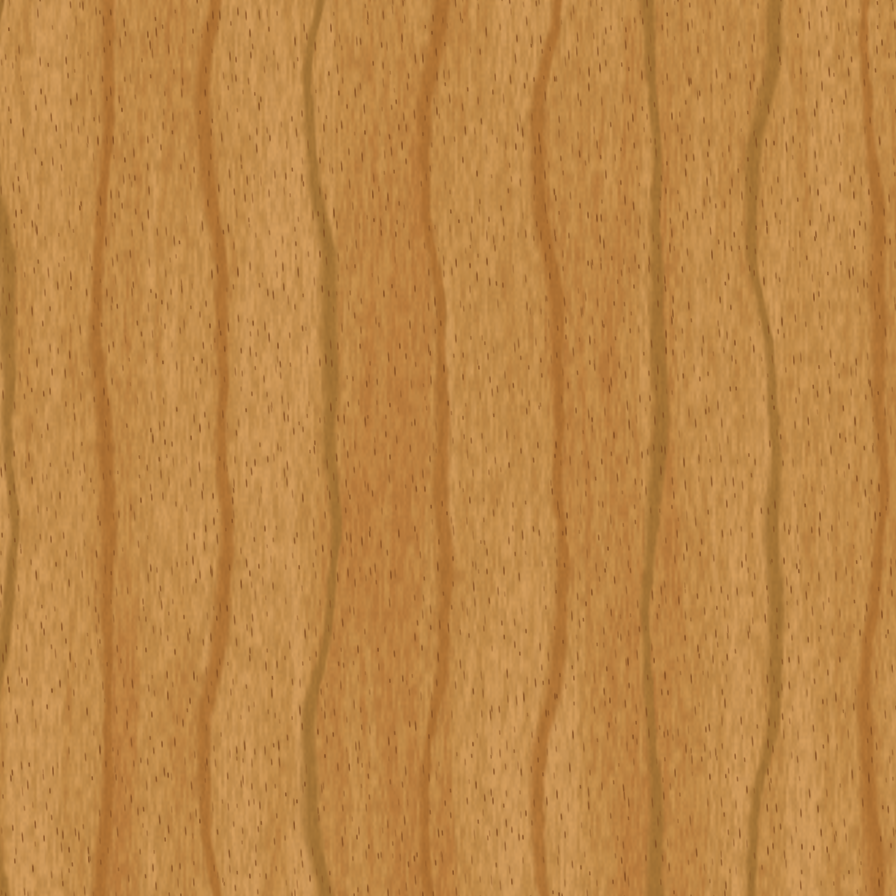
Write a WebGL 1 fragment shader that draws this texture.

```glsl
precision highp float;
// Draws a pale beech board with wavering upright veins, fine fibres and short dark pores.
uniform vec2 u_resolution;

#define BASE vec3(0.75, 0.54, 0.28)
#define LIGHT vec3(0.79, 0.58, 0.33)
#define SHADE vec3(0.73, 0.495, 0.245)
#define OLIVE_VEIN vec3(0.62, 0.435, 0.195)
#define RED_VEIN vec3(0.66, 0.42, 0.18)
#define PORE_COLOR vec3(0.50, 0.29, 0.12)
#define VEIN_SPACING 0.122
#define VEIN_WIDTH 0.0115
#define WAVER 0.024
#define PORE_GRID vec2(100.0, 44.0)
#define PORE_SHARE 0.62

float hash(vec2 p) {
  vec3 q = fract(p.xyx * 0.1031);
  q += dot(q, q.yzx + 33.33);
  return fract((q.x + q.y) * q.z);
}

float noise(vec2 p) {
  vec2 cell = floor(p);
  vec2 f = fract(p);
  f = f * f * (3.0 - 2.0 * f);
  float low = mix(hash(cell), hash(cell + vec2(1.0, 0.0)), f.x);
  float high = mix(hash(cell + vec2(0.0, 1.0)), hash(cell + 1.0), f.x);
  return mix(low, high, f.y);
}

// Horizontal place of one vein at height y, from layered sines.
float veinCenter(float id, float y) {
  float phase = 6.2832 * hash(vec2(id, 7.0));
  float swing = mix(0.35, 1.0, hash(vec2(id, 19.0)));
  float bend = 0.7 * sin(y * 8.5 + phase) + 0.35 * sin(y * 17.0 + phase * 2.3)
             + 0.1 * sin(y * 43.0 + phase * 4.1);
  float jitter = 0.016 * (hash(vec2(id, 31.0)) - 0.5);
  return id * VEIN_SPACING + jitter + WAVER * swing * bend;
}

// Short upright dashes, one at most in each cell.
float pores(vec2 p, float pixel) {
  vec2 home = floor(p * PORE_GRID);
  float cover = 0.0;
  for (int j = -1; j <= 1; j++) {
    for (int i = -1; i <= 1; i++) {
      vec2 cell = home + vec2(float(i), float(j));
      vec2 spot = vec2(hash(cell + 13.0), hash(cell + 57.0));
      float strength = hash(cell + 91.0);
      vec2 d = p - (cell + spot) / PORE_GRID;
      d.x += d.y * 0.06;
      float halfLength = mix(0.003, 0.008, hash(cell + 123.0));
      float taper = 1.0 - smoothstep(0.3, 1.0, abs(d.y) / halfLength);
      float dash = 1.0 - smoothstep(0.0003, 0.0009 + 0.6 * pixel, abs(d.x));
      float present = step(strength, PORE_SHARE);
      cover = max(cover, dash * taper * present * mix(0.25, 0.75, strength / PORE_SHARE));
    }
  }
  return cover;
}

void main() {
  vec2 p = gl_FragCoord.xy / u_resolution;
  float pixel = 1.0 / min(u_resolution.x, u_resolution.y);

  // Broad bands, streaks and fine fibres set the tone of the wood.
  float drift = p.x + 0.006 * sin(p.y * 9.0 + p.x * 12.0);
  float fibre = noise(p * vec2(330.0, 70.0)) - 0.5;
  float tone = 0.35 * sin(drift * 21.0 + 0.8 * sin(p.y * 3.0) + 1.2)
             + 1.4 * (noise(vec2(drift * 36.0, p.y * 1.6)) - 0.5)
             + 1.1 * (noise(vec2(drift * 115.0, p.y * 5.0)) - 0.5)
             + 1.4 * fibre;

  // Veins have a soft left edge, a firmer right edge and a faint halo.
  float ragged = 0.003 * (noise(p * vec2(150.0, 60.0)) - 0.5);
  float olive = 0.0;
  float red = 0.0;
  float halo = 0.0;
  for (int i = 0; i < 9; i++) {
    float id = float(i);
    float d = p.x - veinCenter(id, p.y) + ragged;
    float width = VEIN_WIDTH * (0.85 + 0.25 * sin(p.y * 11.0 + id * 2.4));
    float band = smoothstep(-width * 1.2, -width * 0.2, d)
               * (1.0 - smoothstep(width * 0.35, width, d));
    float isOlive = step(mod(id + 0.8, 3.3), 1.35);
    olive = max(olive, band * isOlive);
    red = max(red, band * (1.0 - isOlive));
    halo = max(halo, exp(-abs(d) / 0.016));
  }
  tone = clamp(tone - 0.4 * halo + 0.1, -1.3, 1.3);

  vec3 color = tone > 0.0 ? mix(BASE, LIGHT, tone) : mix(BASE, SHADE, -tone);
  color = mix(color, RED_VEIN, 0.78 * red);
  color = mix(color, OLIVE_VEIN, 0.85 * olive);

  // Fine grain and pores lie over everything.
  color *= 1.0 + 0.05 * fibre + 0.05 * (noise(p * vec2(420.0, 260.0)) - 0.5);
  color = mix(color, PORE_COLOR, pores(p, pixel));
  gl_FragColor = vec4(color, 1.0);
}
```
